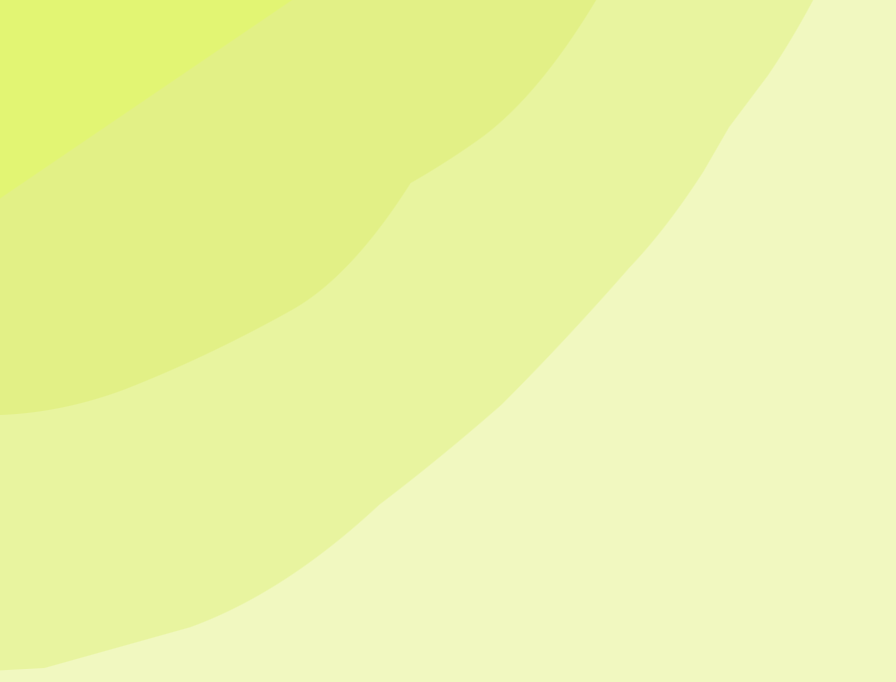
A Shadertoy shader for this background:

```glsl
// Draws four flat lime bands sweeping around the upper left corner.

// Band colours, from the corner outwards
const vec3 BRIGHT_LIME = vec3(0.886, 0.961, 0.451);
const vec3 OLIVE_LIME  = vec3(0.886, 0.941, 0.525);
const vec3 SOFT_LIME   = vec3(0.910, 0.957, 0.624);
const vec3 PALE_CREAM  = vec3(0.945, 0.973, 0.753);

// Where the straight corner edge meets the top and left sides
const vec2 CORNER_REACH = vec2(0.326, 0.291);

// Edge spans start at (x, depth below the top) and bow by a sag, in canvas units
const int INNER_COUNT = 6;
const vec3 INNER_EDGE[INNER_COUNT] = vec3[](
    vec3(0.0,    0.6085, 0.0077), vec3(0.1393, 0.5709, 0.0051),
    vec3(0.3255, 0.4547, 0.0222), vec3(0.4583, 0.2684, 0.0017),
    vec3(0.5339, 0.2051, 0.0205), vec3(0.6654, 0.0,    0.0));

const int OUTER_COUNT = 10;
const vec3 OUTER_EDGE[OUTER_COUNT] = vec3[](
    vec3(0.0,    0.983,  0.0),    vec3(0.0495, 0.9795, 0.0),
    vec3(0.2122, 0.9197, 0.0197), vec3(0.4232, 0.7402, 0.0026),
    vec3(0.5599, 0.5932, 0.0034), vec3(0.7031, 0.3915, 0.0068),
    vec3(0.7852, 0.2513, 0.0),    vec3(0.8138, 0.1863, 0.0),
    vec3(0.8568, 0.1111, 0.0034), vec3(0.9076, 0.0,    0.0));

// Depth of a span: a straight line plus a parabolic bow
float spanDepth(vec3 start, vec3 end, float x) {
    float t = (x - start.x) / (end.x - start.x);
    return mix(start.y, end.y, t) + 4.0 * start.z * t * (1.0 - t);
}

float innerDepth(float x) {
    float depth = 0.0;
    for (int i = 0; i < INNER_COUNT - 1; i++)
        if (x >= INNER_EDGE[i].x) depth = spanDepth(INNER_EDGE[i], INNER_EDGE[i + 1], x);
    return depth;
}

float outerDepth(float x) {
    float depth = 0.0;
    for (int i = 0; i < OUTER_COUNT - 1; i++)
        if (x >= OUTER_EDGE[i].x) depth = spanDepth(OUTER_EDGE[i], OUTER_EDGE[i + 1], x);
    return depth;
}

// Smoothed mask, one where the signed height above an edge is positive
float coverage(float height) {
    return clamp(0.5 + height / max(fwidth(height), 1e-5), 0.0, 1.0);
}

void mainImage(out vec4 fragColor, in vec2 fragCoord) {
    vec2 uv = fragCoord / iResolution.xy;
    float depth = 1.0 - uv.y;
    float cornerDepth = CORNER_REACH.y * (1.0 - uv.x / CORNER_REACH.x);

    // Layer the bands from the outside in
    vec3 color = PALE_CREAM;
    color = mix(color, SOFT_LIME, coverage(outerDepth(uv.x) - depth));
    color = mix(color, OLIVE_LIME, coverage(innerDepth(uv.x) - depth));
    color = mix(color, BRIGHT_LIME, coverage(cornerDepth - depth));
    fragColor = vec4(color, 1.0);
}
```
